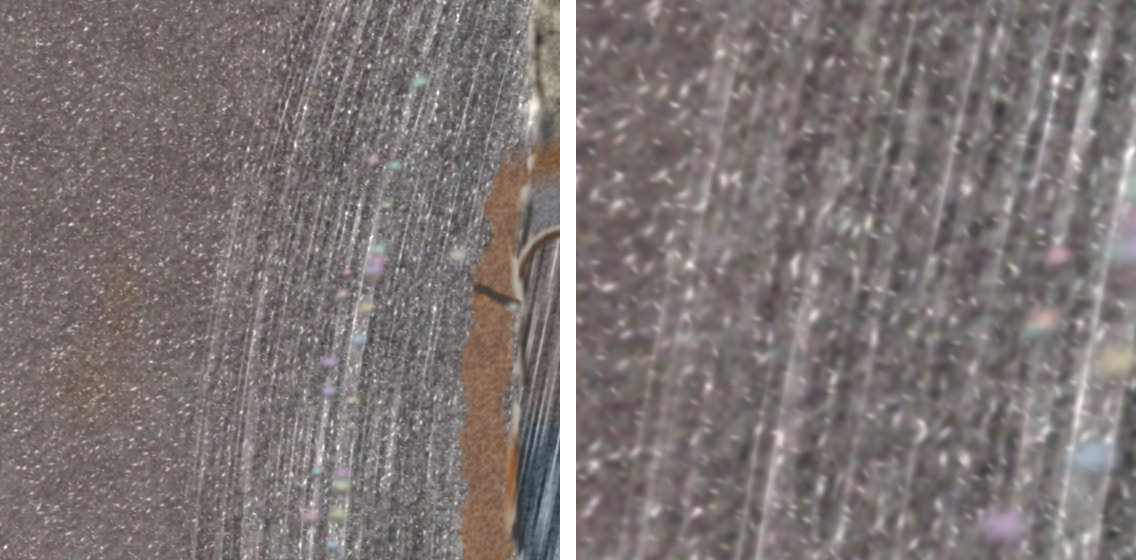
Left: the whole. Right: its middle third, enlarged.
Give the GLSL for this texture, as a WebGL 1 fragment shader.

```glsl
precision highp float;
// Worn, scratched metal: a speckled grey-brown sheet with bent vertical scratches,
// iridescent beads along the deepest scratch and a rusty, chipped rim at the right.
// Built from value noise, jittered glints in cells and a few distance functions.
uniform vec2 u_resolution;

float hash(vec2 p) {
  vec3 q = fract(vec3(p.xyx) * 0.1031);
  q += dot(q, q.yzx + 33.33);
  return fract((q.x + q.y) * q.z);
}

float noise(vec2 p) {
  vec2 i = floor(p), f = fract(p);
  f = f * f * (3.0 - 2.0 * f);
  return mix(mix(hash(i), hash(i + vec2(1, 0)), f.x),
             mix(hash(i + vec2(0, 1)), hash(i + vec2(1, 1)), f.x), f.y);
}

float fbm(vec2 p) {
  return 0.5 * noise(p) + 0.3 * noise(p * 2.1 + 7.3) + 0.2 * noise(p * 4.3 + 19.1);
}

vec2 turn(vec2 p, float a) {
  return vec2(cos(a) * p.x + sin(a) * p.y, cos(a) * p.y - sin(a) * p.x);
}

// Soft band: 1 at the centre c, fading to 0 at half width w
float band(float x, float c, float w) {
  return 1.0 - smoothstep(0.0, w, abs(x - c));
}

// Soft elliptical spot
float spot(vec2 p, vec2 c, vec2 r) {
  vec2 d = (p - c) / r;
  return exp(-dot(d, d));
}

float segment(vec2 p, vec2 a, vec2 b) {
  vec2 d = b - a;
  return length(p - a - d * clamp(dot(p - a, d) / dot(d, d), 0.0, 1.0));
}

// Sparse slanted glints, one per cell with random place and strength
float glints(vec2 p, float angle) {
  vec2 cell = floor(p);
  float sum = 0.0;
  for (int j = -1; j <= 1; j++) {
    for (int i = -1; i <= 1; i++) {
      vec2 id = cell + vec2(i, j);
      vec2 centre = id + vec2(hash(id + 3.7), hash(id + 51.3));
      vec2 d = turn(p - centre, angle + hash(id + 17.0) - 0.5);
      sum += pow(hash(id + 91.0), 4.0) * exp(-dot(d * d, vec2(7.0, 22.0)));
    }
  }
  return sum;
}

// Beads strung on the main scratch: dark below, tinted and bright above
vec3 beads(vec3 col, vec2 q) {
  for (int k = 0; k < 24; k++) {
    float id = float(k), h = hash(vec2(id, 4.0)), y = 0.86 * hash(vec2(id, 9.0));
    vec2 c = vec2(0.55 + 0.045 * step(0.45, h) + 0.012 * (hash(vec2(id, 2.0)) - 0.5), y);
    vec2 r = vec2(0.013, 0.009) * (0.6 + 0.6 * hash(vec2(id, 6.0)));
    vec3 tint = 0.72 + 0.13 * cos(6.283 * (h * 3.0 + vec3(0.0, 0.33, 0.6)));
    col = mix(col, vec3(0.3, 0.28, 0.29), 0.5 * spot(q, c - vec2(0.0, 0.009), r));
    col = mix(col, mix(tint, vec3(0.82, 0.79, 0.79), 0.35), 0.85 * spot(q, c, r));
  }
  return col;
}

// Everything right of the chipped rim
vec3 beyondRim(vec2 p) {
  float lines = noise(turn(p, -0.2) * vec2(170.0, 7.0));
  vec3 col = mix(vec3(0.3, 0.34, 0.38), vec3(0.42, 0.39, 0.38), smoothstep(0.2, 0.3, p.y));
  col += 0.3 * (lines - 0.4) + 0.2 * pow(lines, 5.0);
  col = mix(col, vec3(0.47, 0.47, 0.49), smoothstep(0.56, 0.62, p.y));
  col = mix(col, vec3(0.49, 0.36, 0.26), band(p.y - 0.3 * (p.x - 0.97), 0.715, 0.075));
  return mix(col, vec3(0.5, 0.48, 0.43), smoothstep(0.74, 0.8, p.y));
}

void main() {
  vec2 p = gl_FragCoord.xy / u_resolution;
  float bend = 0.06 * p.y + 0.14 * p.y * p.y;
  vec2 q = vec2(p.x - bend * mix(1.0, 0.4, smoothstep(0.65, 0.95, p.x - 0.2 * p.y)), p.y);

  // Sheet: broad tone, warm stains and fine grain
  vec3 col = mix(vec3(0.425, 0.385, 0.38), vec3(0.425, 0.41, 0.412), smoothstep(0.2, 0.7, q.x));
  col += 0.07 * (fbm(p * 7.0) - 0.5) + 0.03 * (1.0 - p.y) * (1.0 - p.x);
  float stain = spot(p, vec2(0.215, 0.47), vec2(0.04, 0.1)) + spot(p, vec2(0.16, 0.31), vec2(0.07, 0.07));
  col = mix(col, vec3(0.46, 0.38, 0.33), 0.6 * min(stain, 1.0));
  float grain = noise(turn(p, 0.6) * vec2(95.0, 150.0)) + noise(p * 210.0 + 40.0) - 1.0;
  col += 0.105 * grain * (0.8 + 0.5 * smoothstep(0.25, 0.6, p.x));
  col += 0.035 * (vec3(noise(p * 120.0), noise(p * 120.0 + 60.0), noise(p * 120.0 + 130.0)) - 0.5);

  // Bent scratches, broken up along their length
  float worn = smoothstep(0.27, 0.38, q.x) * (1.0 - 0.5 * smoothstep(0.66, 0.85, q.x));
  float fine = noise(q * vec2(170.0, 5.0)), broad = noise(q * vec2(62.0, 2.5) + 30.0);
  float broken = 0.4 + 0.9 * noise(q * vec2(90.0, 45.0));
  col += worn * (0.12 * (fine - 0.5) + 0.09 * (broad - 0.5) + 0.2 * pow(fine, 5.0) * broken);
  float deep = band(q.x, 0.588, 0.011) + 0.6 * band(q.x, 0.551, 0.009) + 0.5 * band(q.x, 0.345, 0.007);
  col += 0.19 * deep * broken * smoothstep(0.15, 0.65, noise(q * vec2(12.0, 16.0)));

  // Glints and beads
  float slant = mix(0.5, 1.3, smoothstep(0.3, 0.5, p.x));
  col += vec3(0.36, 0.35, 0.355) * glints(p * 85.0, slant);
  col += 0.22 * glints(p * 130.0 + 200.0, -0.6);
  col = beads(col, q);
  col = mix(col, vec3(0.8, 0.76, 0.74), 0.9 * spot(p, vec2(0.817, 0.545), vec2(0.015, 0.012)));

  // Rust lobes with a grainy left border
  float lobes = 0.017 * abs(sin(p.y * 21.0 + 0.6));
  float rustX = 0.868 + 0.06 * smoothstep(0.3, 0.75, p.y);
  float rough = 0.03 * (fbm(p * 45.0) - 0.5);
  float rust = 1.0 - smoothstep(0.02, 0.04, abs(p.x - rustX + rough) - lobes);
  rust *= 1.0 - smoothstep(0.68, 0.76, p.y);
  vec3 rustCol = mix(vec3(0.47, 0.37, 0.31), vec3(0.6, 0.43, 0.31), fbm(p * 22.0)) + 0.07 * grain;
  col = mix(col, rustCol, 0.85 * rust);

  // Chipped rim: far side, dark gap, bright flakes and an orange glow
  float rimX = 0.918 + 0.025 * smoothstep(0.3, 0.8, p.y) + 0.025 * (noise(vec2(p.y * 16.0, 3.0)) - 0.5);
  col = mix(col, beyondRim(p) + 0.08 * grain, smoothstep(-0.004, 0.006, p.x - rimX));
  float flakes = noise(p * vec2(75.0, 38.0) + 11.0);
  float gap = band(p.x, rimX + 0.014, 0.014) * smoothstep(0.3, 0.6, noise(vec2(p.y * 24.0, 8.0)));
  col = mix(col, vec3(0.22, 0.19, 0.17), 0.75 * gap);
  float rim = band(p.x, rimX, 0.016);
  col = mix(col, vec3(0.72, 0.69, 0.65), rim * smoothstep(0.35, 0.8, flakes));
  col = mix(col, vec3(0.62, 0.36, 0.16), 0.85 * rim * band(p.y, 0.15, 0.12));
  float crust = smoothstep(0.72, 0.82, p.y) * smoothstep(0.88, 0.95, p.x + rough);
  col += crust * vec3(0.5, 0.48, 0.42) * (fbm(p * 32.0 + 5.0) - 0.42);
  col += 0.3 * spot(p, vec2(0.95, 0.78), vec2(0.02, 0.035)) * (0.4 + flakes);
  col = mix(col, vec3(0.25, 0.26, 0.27), 0.75 * spot(p, vec2(0.975, 0.77), vec2(0.012, 0.035)));

  // Curled sliver and the dark nick beside it
  float curl = length((p - vec2(1.02, 0.49)) * vec2(1.0, 0.95)) - 0.09;
  float curlSide = smoothstep(0.49, 0.51, p.y) * smoothstep(0.915, 0.93, p.x);
  col = mix(col, vec3(0.3, 0.22, 0.17), 0.85 * curlSide * band(curl, 0.0, 0.012));
  col = mix(col, vec3(0.7, 0.64, 0.58), 0.8 * curlSide * band(curl, 0.012, 0.008));
  float nick = segment(p, vec2(0.855, 0.485), vec2(0.92, 0.455)) + rough * 0.4;
  col = mix(col, vec3(0.23, 0.21, 0.2), 0.8 * (1.0 - smoothstep(0.004, 0.014, nick)));
  col = mix(col, vec3(0.76, 0.77, 0.78), 0.8 * spot(p, vec2(0.917, 0.452), vec2(0.011, 0.008)));

  gl_FragColor = vec4(clamp(col, 0.0, 1.0), 1.0);
}
```
